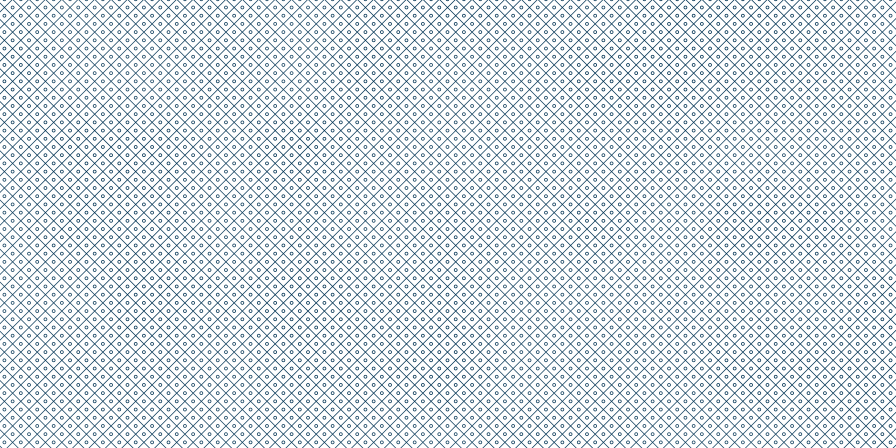
Reproduce this pattern procedurally as a Shadertoy shader.

```glsl
const float ROWS = 27.3;                    // repeats per canvas height
const vec2 ANCHOR = vec2(0.6875, 0.6536);   // a ring centre, in canvas heights
const float LINE_WIDTH = 0.045;             // widths and radius are in repeats
const float RING_RADIUS = 0.088;
const float RING_WIDTH = 0.047;
const float PRINT_SCALE = 6.0;              // patches of uneven ink per height
const float PRINT_VARIATION = 0.14;
const vec3 PAPER = vec3(1.0);
const vec3 INK = vec3(0.02, 0.215, 0.34);
const int SUBSAMPLES = 4;                   // per pixel side

float hash(vec2 p) {
    return fract(sin(dot(p, vec2(127.1, 311.7))) * 43758.5);
}

float valueNoise(vec2 p) {
    vec2 cell = floor(p);
    vec2 f = smoothstep(0.0, 1.0, fract(p));
    float low = mix(hash(cell), hash(cell + vec2(1, 0)), f.x);
    float high = mix(hash(cell + vec2(0, 1)), hash(cell + 1.0), f.x);
    return mix(low, high, f.y);
}

// Signed distance to the diagonal trellis
float trellisDistance(vec2 p) {
    vec2 diagonal = vec2(p.x + p.y, p.x - p.y);
    vec2 toLine = abs(fract(diagonal) - 0.5) * inversesqrt(2.0);
    return min(toLine.x, toLine.y) - 0.5 * LINE_WIDTH;
}

// Signed distance to the rings centred in every diamond
float ringDistance(vec2 p) {
    vec2 corner = fract(p + 0.5) - 0.5;
    vec2 middle = fract(p) - 0.5;
    float radius = min(length(corner), length(middle));
    return abs(radius - RING_RADIUS) - 0.5 * RING_WIDTH;
}

float inkCoverage(vec2 p, float edge) {
    float d = min(trellisDistance(p), ringDistance(p));
    return clamp(0.5 - d / edge, 0.0, 1.0);
}

void mainImage(out vec4 fragColor, in vec2 fragCoord) {
    float edge = ROWS / iResolution.y / float(SUBSAMPLES);
    float ink = 0.0;

    // Average coverage over the pixel so thin lines keep their weight
    for (int j = 0; j < SUBSAMPLES; j++) {
        for (int i = 0; i < SUBSAMPLES; i++) {
            vec2 offset = (vec2(i, j) + 0.5) / float(SUBSAMPLES) - 0.5;
            vec2 uv = (fragCoord + offset) / iResolution.y;
            ink += inkCoverage((uv - ANCHOR) * ROWS, edge);
        }
    }
    ink /= float(SUBSAMPLES * SUBSAMPLES);

    // Slightly uneven printing
    float patches = valueNoise(fragCoord / iResolution.y * PRINT_SCALE);
    ink *= 1.0 + PRINT_VARIATION * (patches - 0.5);

    fragColor = vec4(mix(PAPER, INK, ink), 1.0);
}
```
